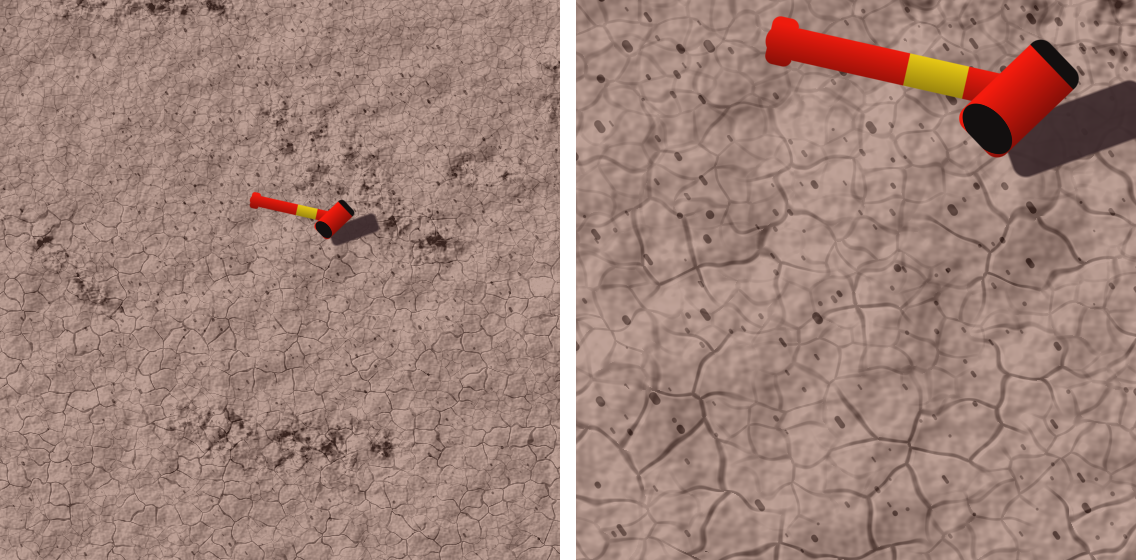
Left, the full canvas; right, a detail of the centre.
This texture is drawn by a Shadertoy shader. Its source:

```glsl
const vec3 DARK_SOIL = vec3(0.22, 0.14, 0.12);
const vec3 PALE_SOIL = vec3(0.69, 0.58, 0.54);
const vec3 RED = vec3(0.90, 0.10, 0.05);
const vec3 YELLOW = vec3(0.88, 0.76, 0.08);
const vec3 RUBBER = vec3(0.07, 0.06, 0.06);
const vec2 TO_LIGHT = vec2(-0.80, 0.60);

// Broken ground: segment ends and widths
const vec4 RIDGES[8] = vec4[8](
    vec4(0.35, 0.23, 0.67, 0.19), vec4(0.07, 0.57, 0.21, 0.44),
    vec4(0.11, 1.00, 0.40, 0.99), vec4(0.50, 0.80, 0.54, 0.67),
    vec4(0.83, 0.69, 0.92, 0.69), vec4(0.58, 0.75, 0.77, 0.56),
    vec4(0.98, 0.90, 1.00, 0.81), vec4(0.00, 0.64, 0.02, 0.61));
const float WIDTHS[8] = float[8](0.055, 0.022, 0.033, 0.028, 0.030, 0.045, 0.025, 0.025);

vec2 hash2(vec2 p) {
    vec3 q = fract(p.xyx * vec3(0.1031, 0.1030, 0.0973));
    q += dot(q, q.yzx + 33.33);
    return fract((q.xx + q.yz) * q.zy);
}

float corner(vec2 cell, vec2 offset) {
    return dot(hash2(cell) * 2.0 - 1.0, offset);
}

float gradientNoise(vec2 p) {
    vec2 i = floor(p), f = fract(p), o = vec2(0, 1);
    vec2 u = f * f * f * (f * (f * 6.0 - 15.0) + 10.0);
    return 1.4 * mix(mix(corner(i, f), corner(i + o.yx, f - o.yx), u.x),
                     mix(corner(i + o, f - o), corner(i + 1.0, f - 1.0), u.x), u.y);
}

float relief(vec2 p) {
    vec2 q = mat2(0.94, 0.34, -0.34, 0.94) * p * vec2(11.0, 14.0) + 40.0;
    float h = 0.0, amp = 1.0;
    for (int i = 0; i < 5; i++) {
        h += amp * gradientNoise(q);
        q = q * 2.03 + 17.0;
        amp *= 0.52;
    }
    return h;
}

float segment(vec2 p, vec2 a, vec2 b) {
    vec2 ab = b - a;
    return length(p - a - ab * clamp(dot(p - a, ab) / dot(ab, ab), 0.0, 1.0));
}

float roundBox(vec2 p, vec2 halfSize, float r) {
    vec2 q = abs(p) - halfSize + r;
    return length(max(q, 0.0)) + min(max(q.x, q.y), 0.0) - r;
}

float cover(float d, float soft) {
    return 1.0 - smoothstep(-soft, soft, d);
}

// Distance to the border between the two nearest cells
float cellBorder(vec2 p) {
    vec2 i = floor(p), near = vec2(9.0), next = vec2(9.0);
    for (int k = 0; k < 9; k++) {
        vec2 c = i + vec2(k % 3, k / 3) - 1.0;
        vec2 r = c + 0.1 + 0.8 * hash2(c) - p;
        if (dot(r, r) < dot(near, near)) { next = near; near = r; }
        else if (dot(r, r) < dot(next, next)) next = r;
    }
    return dot(0.5 * (near + next), normalize(next - near));
}

float crackLine(vec2 p, float cells, float width) {
    vec2 warp = vec2(gradientNoise(p * 45.0), gradientNoise(p * 45.0 + 70.0));
    float d = cellBorder((p + 0.009 * warp) * vec2(0.9, 1.1) * cells) / cells;
    return 1.0 - smoothstep(0.2 * width, width, d);
}

float brokenGround(vec2 p) {
    float m = 0.0;
    for (int i = 0; i < 8; i++) {
        float d = segment(p, RIDGES[i].xy, RIDGES[i].zw) / WIDTHS[i];
        m = max(m, exp(-d * d));
    }
    return m * smoothstep(-0.45, 0.25, gradientNoise(p * 22.0 + 9.0));
}

// Short dark stubs and pebbles, one per grid cell at most
float stubs(vec2 p, float cells, float share, float soft) {
    vec2 id = floor(p * cells), r = hash2(id + 300.0);
    vec2 c = (id + 0.35 + 0.3 * r) / cells;
    float d = segment(p, c, c + vec2(-0.2, 0.28) * r.y / cells) - (0.06 + 0.09 * r.x) / cells;
    return cover(d, soft) * step(hash2(id + 90.0).x, share);
}

float soilTone(vec2 p, float soft) {
    float broken = brokenGround(p);
    float slope = (relief(p) - relief(p + TO_LIGHT * 0.003)) / 0.003;
    float tone = 0.93 + clamp(slope * 0.0055 * (1.0 + 1.8 * broken), -0.55, 0.16);
    tone += 0.06 * gradientNoise(p * 5.0) + 0.07 * gradientNoise(p * 210.0);

    // Dried plates: dark gaps with a lit far rim
    float amount = 1.0 - 0.75 * smoothstep(0.45, 0.75, p.y + 0.2 * gradientNoise(p * 4.0));
    amount *= smoothstep(-0.35, 0.25, gradientNoise(p * 16.0 + 5.0));
    float gap = crackLine(p, 27.0, 0.0022);
    float rim = crackLine(p + TO_LIGHT * 0.0025, 27.0, 0.0022);
    tone += amount * (0.12 * rim * (1.0 - gap) - 0.43 * gap);
    tone -= 0.22 * (1.0 - amount) * crackLine(p + 3.0, 52.0, 0.0018);

    // Clod hollows and scattered debris
    float hollow = gradientNoise(p * 38.0) + 0.6 * gradientNoise(p * 95.0 + 8.0);
    tone -= 0.75 * broken * smoothstep(0.0, 0.45, hollow);
    float litter = exp(-9.0 * dot(p - vec2(0.55, 0.66), p - vec2(0.55, 0.66)));
    tone -= 0.55 * stubs(p, 62.0, 0.02 + 0.22 * litter, soft);
    tone -= 0.40 * stubs(p + 0.37, 115.0, 0.02 + 0.15 * litter + 0.2 * broken, soft);
    return clamp(tone, 0.0, 1.12);
}

void drawMallet(inout vec3 color, vec2 p, float soft) {
    // Cast shadow
    vec2 s = mat2(0.94, -0.34, 0.34, 0.94) * (p - vec2(0.632, 0.590));
    color = mix(color, vec3(0.23, 0.16, 0.17), 0.92 * cover(roundBox(s, vec2(0.044, 0.017), 0.008), 2.0 * soft));

    // Handle with a flared butt and a yellow band
    vec2 butt = vec2(0.456, 0.642), neck = vec2(0.585, 0.613);
    vec2 axis = normalize(neck - butt), h = p - butt;
    float along = dot(h, axis), across = dot(h, vec2(-axis.y, axis.x));
    float handle = min(segment(p, butt, neck) - 0.0098, roundBox(vec2(along, across), vec2(0.008, 0.0145), 0.005));
    float band = cover(abs(along - 0.094) - 0.018, soft);
    vec3 paint = mix(RED, YELLOW, band) * (0.86 + 18.0 * clamp(across, -0.014, 0.010));
    color = mix(color, paint, cover(handle, soft));

    // Head with rubber faces
    vec2 q = mat2(0.72, -0.69, 0.69, 0.72) * (p - vec2(0.597, 0.608));
    float face = min(length((q + vec2(0.026, 0.0)) / vec2(0.6, 1.0)) - 0.018, 0.027 - q.x);
    paint = mix(RED * (0.84 + 14.0 * clamp(q.y, -0.018, 0.016)), RUBBER, cover(face, soft));
    color = mix(color, paint, cover(roundBox(q, vec2(0.036, 0.0185), 0.008), soft));
}

void mainImage(out vec4 fragColor, in vec2 fragCoord) {
    vec2 p = fragCoord / iResolution.xy;
    float soft = 0.8 / iResolution.y;
    vec3 color = mix(DARK_SOIL, PALE_SOIL, soilTone(p, soft));
    drawMallet(color, p, soft);
    fragColor = vec4(color, 1.0);
}
```
